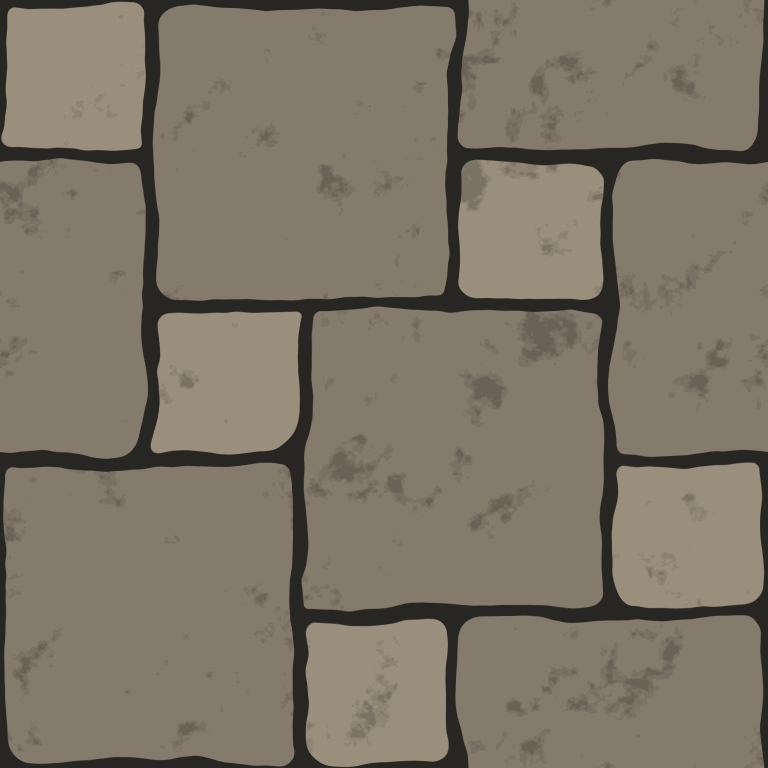
This texture is drawn by a Shadertoy shader. Its source:

```glsl
// Stone paving: five large and five small square slabs interlock on a 5 by 5 cell grid.
// Wrapping noise bends the dark joints; each slab gets its own worn outline and
// diagonal, speckled stains, seeded by its wrapped cell so that the sheet tiles.

#define CELLS 5.0
#define JOINT_HALF 0.044
#define BEND 0.075
#define EDGE_WEAR 0.036
#define CORNER_MIN 0.03
#define CORNER_MAX 0.16
#define STAIN_LEVEL 0.635
#define STAIN_ANGLE 0.9
#define LARGE_COLOR vec3(0.52, 0.482, 0.425)
#define SMALL_COLOR vec3(0.604, 0.561, 0.488)
#define JOINT_COLOR vec3(0.155, 0.148, 0.135)

float hash(vec2 p) {
    return fract(sin(dot(p, vec2(127.1, 311.7))) * 43758.5);
}

// Value noise that repeats after a whole number of lattice steps.
float noise(vec2 p, float period) {
    vec2 i = floor(p), f = fract(p);
    f = f * f * (3.0 - 2.0 * f);
    vec2 a = mod(i, period), b = mod(i + 1.0, period);
    return mix(mix(hash(a), hash(vec2(b.x, a.y)), f.x),
               mix(hash(vec2(a.x, b.y)), hash(b), f.x), f.y);
}

float fbm(vec2 p, float period) {
    float sum = 0.0, weight = 0.5, total = 0.0;
    for (int i = 0; i < 4; i++) {
        sum += weight * noise(p, period);
        total += weight;
        weight *= 0.6;
        p *= 2.0;
        period *= 2.0;
    }
    return sum / total;
}

// Lower left cell of the slab over p (xy) and its side length (z).
vec3 slabAt(vec2 p) {
    vec2 cell = floor(p);
    float k = mod(cell.x - 2.0 * cell.y - 2.0, 5.0);
    if (k < 0.5) return vec3(cell, 1.0);
    vec2 offset = vec2(mod(k + 1.0, 2.0), k < 2.5 ? 1.0 : 0.0);
    return vec3(cell - offset, 2.0);
}

float roundedBox(vec2 p, float halfSide, float radius) {
    vec2 q = abs(p) - halfSide + radius;
    return length(max(q, 0.0)) + min(max(q.x, q.y), 0.0) - radius;
}

// Clustered specks along slanted streaks: x is the faint layer, y the dark core.
vec2 stains(vec2 p, vec2 id) {
    float angle = STAIN_ANGLE + 0.7 * (hash(id + 3.7) - 0.5);
    vec2 along = vec2(cos(angle), sin(angle));
    vec2 streakPos = vec2(dot(p, along) * 1.6, dot(p, vec2(-along.y, along.x)) * 4.5);
    float streak = noise(streakPos + id * 17.0, 289.0);
    float speckle = fbm(p * 8.0 + id * 23.0, 289.0);
    float level = STAIN_LEVEL + 0.05 * (hash(id + 8.3) - 0.5);
    float amount = 0.62 * speckle + 0.38 * streak;
    return smoothstep(vec2(level, level + 0.055), vec2(level + 0.04, level + 0.11), vec2(amount));
}

void mainImage(out vec4 fragColor, in vec2 fragCoord) {
    vec2 p = fragCoord / iResolution.xy * CELLS;
    float pixel = CELLS / min(iResolution.x, iResolution.y);

    // Bend the whole grid so that both sides of a joint wander together.
    vec2 bend = vec2(noise(p * 2.0, 2.0 * CELLS), noise(p * 2.0 + 4.5, 2.0 * CELLS)) - 0.5;
    vec2 ripple = vec2(noise(p * 5.0, 5.0 * CELLS), noise(p * 5.0 + 9.5, 5.0 * CELLS)) - 0.5;
    p += BEND * bend + 0.4 * BEND * ripple + vec2(0.03, 0.0);

    // Slab under this point, with coordinates from its centre.
    vec3 slab = slabAt(p);
    vec2 id = mod(slab.xy, CELLS);
    vec2 local = p - slab.xy - 0.5 * slab.z;

    // Worn outline with a different rounding at each corner.
    float radius = mix(CORNER_MIN, CORNER_MAX, hash(id + 0.3 * sign(local)));
    float d = roundedBox(local, 0.5 * slab.z - JOINT_HALF, radius);
    d += EDGE_WEAR * (noise(local * 4.0 + id * 11.0, 289.0) - 0.5);
    d += 0.3 * EDGE_WEAR * (noise(local * 12.0 + id * 13.0, 289.0) - 0.5);

    // Colour and stains.
    vec3 stone = slab.z < 1.5 ? SMALL_COLOR : LARGE_COLOR;
    vec2 stain = stains(local, id);
    stone *= 1.0 - 0.08 * stain.x - 0.12 * stain.y;

    vec3 color = mix(stone, JOINT_COLOR, smoothstep(-0.75 * pixel, 0.75 * pixel, d));
    fragColor = vec4(color, 1.0);
}
```
